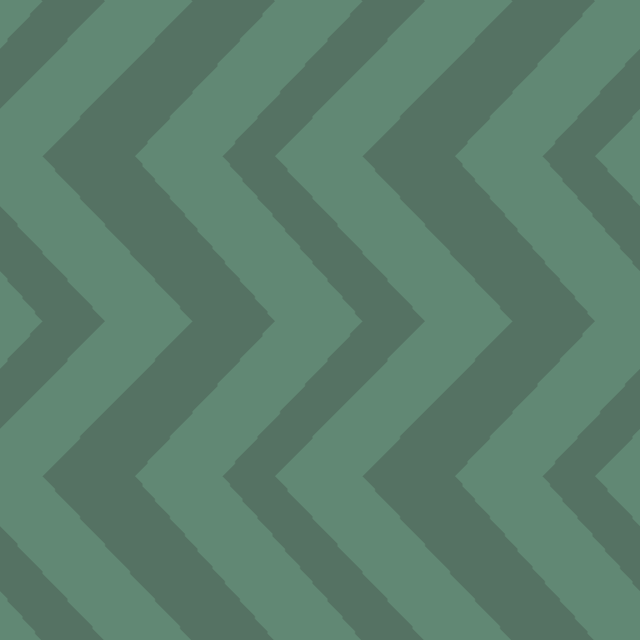
Write a three.js fragment shader that draws this pattern.

```glsl
// Vertical zigzag bands, alternately wide and narrow, in two muted greens.
// Each band edge is a stepped line on a coarse cell grid: diagonal runs
// broken by short upright notches, joined row to row and smoothed.

varying vec2 vUv;

const float REPEATS = 2.0;      // tiles across and down
const float CELLS = 128.0;      // grid cells along one tile side
const float TURN_ROW = 62.0;    // row of the left-hand tips, from the tile top
const float SOFTNESS = 1.4;     // edge blend width in screen pixels

// Band edges at the right-hand tips, in cells: left edge, right edge
const vec2 WIDE_BAND = vec2(77.0, 110.0);
const vec2 NARROW_BAND = vec2(145.0, 170.0);

// How far each edge swings to the left, in cells
const vec2 WIDE_SWING = vec2(60.0, 56.0);
const vec2 NARROW_SWING = vec2(56.0, 60.0);

const vec3 LIGHT_GREEN = vec3(0.382, 0.535, 0.453);
const vec3 DARK_GREEN = vec3(0.333, 0.449, 0.390);

// Leftward shift of both edges on one whole row, snapped to cells
vec2 rowShift(float row, vec2 swing) {
  float r = mod(row, CELLS);
  float t = min(r / TURN_ROW, (CELLS - r) / (CELLS - TURN_ROW));
  return floor(swing * t + 0.5);
}

// Positions of both edges, joined in straight lines between row centres
vec2 bandEdges(float y, vec2 tips, vec2 swing) {
  float row = floor(y);
  return tips - mix(rowShift(row, swing), rowShift(row + 1.0, swing), y - row);
}

// Smoothed coverage of the span between two edges
float span(float x, vec2 edges, float blend) {
  vec2 inside = clamp((x - edges) / blend + 0.5, 0.0, 1.0);
  return inside.x - inside.y;
}

void main() {
  vec2 cell = fract(vec2(vUv.x, 1.0 - vUv.y) * REPEATS) * CELLS;
  float blend = max(fwidth(vUv.x) * REPEATS * CELLS * SOFTNESS, 0.0001);
  float y = cell.y - 0.5;

  vec2 wide = bandEdges(y, WIDE_BAND, WIDE_SWING);
  vec2 narrow = bandEdges(y, NARROW_BAND, NARROW_SWING);

  // Bands crossing the tile side reappear one tile over
  float dark = 0.0;
  for (int i = 0; i < 2; i++) {
    float x = cell.x + float(i) * CELLS;
    dark += span(x, wide, blend) + span(x, narrow, blend);
  }

  gl_FragColor = vec4(mix(LIGHT_GREEN, DARK_GREEN, clamp(dark, 0.0, 1.0)), 1.0);
}
```
